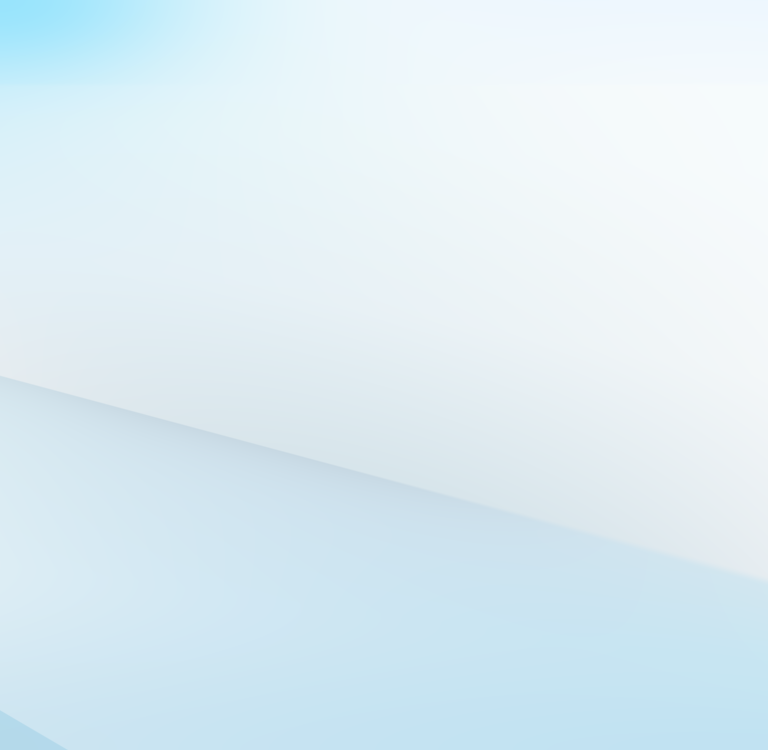
Write a WebGL 1 fragment shader that draws this background.

```glsl
precision highp float;
// Pale sheet of light lying over a blue sheet, split by a slanting soft edge.
// Each sheet blends rows of three colours (left, middle, right) between its
// borders; a cyan corner glow, an edge shadow and a small corner fold go on top.

uniform vec2 u_resolution;

// Heights of the dividing edge and of the corner fold, as start and slope
const vec2 EDGE_LINE = vec2(0.499, -0.274);
const vec2 FOLD_LINE = vec2(0.053, -0.60);

// Upper sheet, from the edge to the top
const vec3 RIM_L = vec3(0.900, 0.925, 0.940);
const vec3 RIM_M = vec3(0.842, 0.896, 0.920);
const vec3 RIM_R = vec3(0.900, 0.926, 0.942);
const vec3 MIST_L = vec3(0.888, 0.943, 0.970);
const vec3 MIST_M = vec3(0.912, 0.946, 0.962);
const vec3 MIST_R = vec3(0.953, 0.968, 0.974);
const vec3 PALE_L = vec3(0.850, 0.945, 0.978);
const vec3 PALE_M = vec3(0.930, 0.968, 0.978);
const vec3 PALE_R = vec3(0.967, 0.983, 0.988);
const vec3 SKY_L = vec3(0.790, 0.935, 0.985);
const vec3 SKY_M = vec3(0.935, 0.973, 0.984);
const vec3 SKY_R = vec3(0.965, 0.984, 0.992);

// Lower sheet, from the edge to the bottom
const vec3 ICE_L = vec3(0.845, 0.915, 0.945);
const vec3 ICE_M = vec3(0.815, 0.890, 0.935);
const vec3 ICE_R = vec3(0.825, 0.905, 0.940);
const vec3 LAKE_L = vec3(0.865, 0.930, 0.958);
const vec3 LAKE_M = vec3(0.800, 0.900, 0.950);
const vec3 LAKE_R = vec3(0.780, 0.900, 0.950);
const vec3 DEEP_L = vec3(0.805, 0.897, 0.945);
const vec3 DEEP_M = vec3(0.770, 0.890, 0.950);
const vec3 DEEP_R = vec3(0.755, 0.887, 0.950);

// Accents
const vec3 CYAN_GLOW = vec3(0.600, 0.895, 0.990);
const vec3 BAND_TINT = vec3(0.925, 0.965, 0.996);
const vec3 SHADOW = vec3(0.740, 0.800, 0.840);
const vec3 FOLD = vec3(0.690, 0.845, 0.915);
const float BAND_Y = 0.887;
const float SHADOW_WIDTH = 0.03;
const float SHADOW_AMOUNT = 0.50;

// Smooth curve through three colours at x = 0, 0.5 and 1
vec3 colourRow(vec3 left, vec3 middle, vec3 right, float x) {
  return left * (1.0 - x) * (1.0 - 2.0 * x)
       + middle * 4.0 * x * (1.0 - x)
       + right * x * (2.0 * x - 1.0);
}

float lineHeight(vec2 line, float x) {
  return line.x + line.y * x;
}

vec3 upperSheet(vec2 uv, float edge) {
  float t = clamp((uv.y - edge) / (1.0 - edge), 0.0, 1.0);
  vec3 rim = colourRow(RIM_L, RIM_M, RIM_R, uv.x);
  vec3 mist = colourRow(MIST_L, MIST_M, MIST_R, uv.x);
  vec3 pale = colourRow(PALE_L, PALE_M, PALE_R, uv.x);
  vec3 sky = colourRow(SKY_L, SKY_M, SKY_R, uv.x);
  vec3 colour = mix(rim, mist, clamp(t / 0.35, 0.0, 1.0));
  colour = mix(colour, pale, clamp((t - 0.35) / 0.35, 0.0, 1.0));
  colour = mix(colour, sky, clamp((t - 0.7) / 0.3, 0.0, 1.0));

  // Faint horizontal band along the top, with the cyan corner glow
  float band = smoothstep(BAND_Y - 0.003, BAND_Y + 0.003, uv.y);
  float rise = clamp((uv.y - BAND_Y) / (1.0 - BAND_Y), 0.0, 1.0);
  float tint = band * mix(0.25, 0.85, rise) * smoothstep(0.3, 0.75, uv.x);
  colour = mix(colour, BAND_TINT, tint);
  vec2 fromCorner = vec2(uv.x, 1.0 - uv.y) / vec2(0.21, 0.10);
  float glow = exp(-dot(fromCorner, fromCorner)) * mix(0.65, 1.0, band);
  return mix(colour, CYAN_GLOW, glow);
}

vec3 lowerSheet(vec2 uv, float edge, float pixel) {
  float depth = max(edge - uv.y, 0.0);
  float t = clamp(depth / edge, 0.0, 1.0);
  vec3 ice = colourRow(ICE_L, ICE_M, ICE_R, uv.x);
  vec3 lake = colourRow(LAKE_L, LAKE_M, LAKE_R, uv.x);
  vec3 deep = colourRow(DEEP_L, DEEP_M, DEEP_R, uv.x);
  vec3 colour = mix(ice, lake, clamp(t * 2.0, 0.0, 1.0));
  colour = mix(colour, deep, smoothstep(0.5, 1.0, t));

  // Shadow under the edge, fading out to the right
  float fade = (1.0 - smoothstep(0.4, 0.85, uv.x)) * mix(0.7, 1.0, smoothstep(0.0, 0.2, uv.x));
  float shade = SHADOW_AMOUNT * fade * exp(-depth / SHADOW_WIDTH);
  colour = mix(colour, SHADOW, shade);

  // Fold in the lower left corner
  float fold = lineHeight(FOLD_LINE, uv.x) - uv.y;
  return mix(colour, FOLD, 0.85 * smoothstep(-pixel, pixel, fold));
}

void main() {
  vec2 uv = gl_FragCoord.xy / u_resolution;
  float pixel = 1.0 / u_resolution.y;
  float edge = lineHeight(EDGE_LINE, uv.x);

  // The edge grows softer towards the right
  float softness = pixel + 0.006 * smoothstep(0.4, 1.0, uv.x);
  float above = smoothstep(-softness, softness, uv.y - edge);
  vec3 colour = mix(lowerSheet(uv, edge, pixel), upperSheet(uv, edge), above);
  gl_FragColor = vec4(colour, 1.0);
}
```
